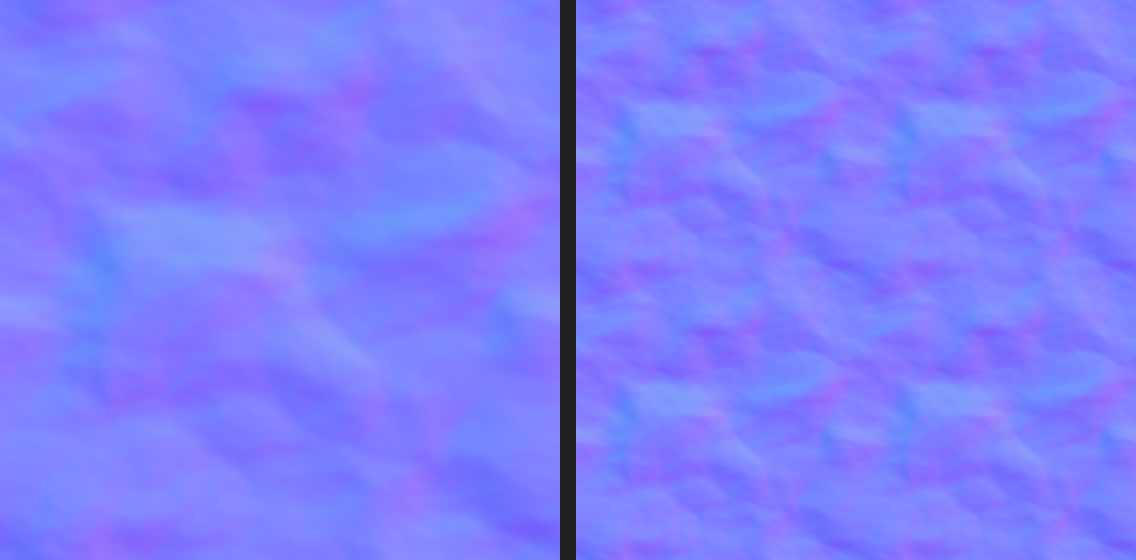
Left, the tile; right, the same tile 2 across and 2 down.
Reproduce this texture map procedurally as a Shadertoy shader.

```glsl
// Tileable normal map of soft, billowing lumps with faint curved creases.

const float TAU = 6.2831853;

// Random unit gradient for a lattice cell; cells repeat after "period".
vec2 cellGradient(vec2 cell, vec2 period, uint seed) {
    uvec2 c = uvec2(mod(cell, period));
    uint h = c.x * 1597u + c.y * 51749u + seed * 7919u + 1013u;
    h = (h ^ (h >> 16)) * 73244475u;
    h = (h ^ (h >> 15)) * 73244475u;
    h ^= h >> 16;
    float angle = TAU * float(h & 65535u) / 65536.0;
    return vec2(cos(angle), sin(angle));
}

// Gradient noise that wraps over the unit square, with a quintic fade.
float wrappedNoise(vec2 uv, vec2 period, uint seed) {
    vec2 p = uv * period;
    vec2 cell = floor(p);
    vec2 f = p - cell;
    vec2 fade = f * f * f * (f * (f * 6.0 - 15.0) + 10.0);
    vec2 right = vec2(1.0, 0.0), up = vec2(0.0, 1.0);
    float a = dot(cellGradient(cell, period, seed), f);
    float b = dot(cellGradient(cell + right, period, seed), f - right);
    float c = dot(cellGradient(cell + up, period, seed), f - up);
    float d = dot(cellGradient(cell + 1.0, period, seed), f - 1.0);
    return mix(mix(a, b, fade.x), mix(c, d, fade.x), fade.y);
}

// Octaves of wrapped noise, each twice as fine as the one before.
float wrappedFbm(vec2 uv, vec2 period, float gain, uint seed) {
    float sum = 0.0, amplitude = 1.0;
    for (uint i = 0u; i < 3u; i++) {
        sum += amplitude * wrappedNoise(uv, period, seed + i);
        period *= 2.0;
        amplitude *= gain;
    }
    return sum;
}

// Rounded absolute value: a fold whose edge is softened by "softness".
float softFold(float x, float softness) {
    return sqrt(x * x + softness * softness);
}

// Round lumps and curved folds, with finer ripples slightly wider than tall.
float surfaceHeight(vec2 uv) {
    vec2 bend = vec2(wrappedNoise(uv, vec2(4.0), 31u),
                     wrappedNoise(uv, vec2(4.0), 47u));
    vec2 bent = uv + 0.04 * bend;
    float lumps = wrappedNoise(bent, vec2(4.0), 11u);
    float folds = softFold(wrappedNoise(bent, vec2(3.0), 83u), 0.035);
    float ripples = wrappedFbm(bent, vec2(7.0, 9.0), 0.31, 5u);
    return lumps + 1.1 * folds + 0.29 * ripples;
}

// Central differences; the wide step also softens the finest detail.
vec2 surfaceSlope(vec2 uv, float stepSize) {
    vec2 dx = vec2(stepSize, 0.0), dy = vec2(0.0, stepSize);
    return vec2(surfaceHeight(uv + dx) - surfaceHeight(uv - dx),
                surfaceHeight(uv + dy) - surfaceHeight(uv - dy)) / (2.0 * stepSize);
}

void mainImage(out vec4 fragColor, in vec2 fragCoord) {
    vec2 uv = fragCoord / iResolution.xy;
    float relief = 0.0215;
    vec3 normal = normalize(vec3(-relief * surfaceSlope(uv, 0.007), 1.0));
    fragColor = vec4(0.5 + 0.5 * normal, 1.0);
}
```
